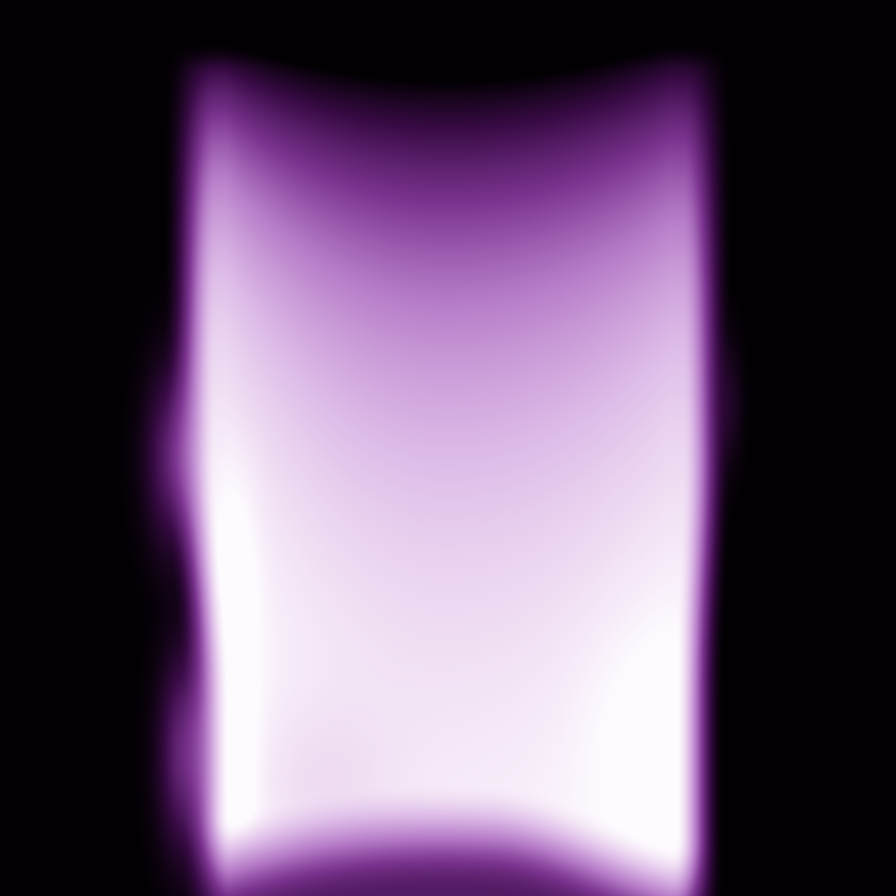
Give the GLSL for this background, as a WebGL 2 fragment shader.

```glsl
#version 300 es
precision highp float;
// Draws a glowing violet-white column of light with bright sides on black.

uniform vec2 u_resolution;
out vec4 fragColor;

const vec3 NIGHT = vec3(0.008, 0.0, 0.01);
const vec3 PLUM = vec3(0.22, 0.04, 0.27);
const vec3 VIOLET = vec3(0.48, 0.20, 0.56);
const vec3 ORCHID = vec3(0.71, 0.48, 0.78);
const vec3 LILAC = vec3(0.87, 0.74, 0.91);
const vec3 PEARL = vec3(0.95, 0.89, 0.96);
const vec3 WHITE = vec3(0.995, 0.985, 1.0);

// Linear position of v between a and b, clamped
float ramp(float a, float b, float v) {
    return clamp((v - a) / (b - a), 0.0, 1.0);
}

// Soft elliptical spot
float glow(vec2 p, vec2 center, vec2 radius) {
    vec2 q = (p - center) / radius;
    return exp(-dot(q, q));
}

// Maps heat to colour, from black through violet to white
vec3 heatColor(float heat) {
    vec3 c = mix(NIGHT, PLUM, ramp(0.0, 0.18, heat));
    c = mix(c, VIOLET, ramp(0.18, 0.40, heat));
    c = mix(c, ORCHID, ramp(0.40, 0.60, heat));
    c = mix(c, LILAC, ramp(0.60, 0.80, heat));
    c = mix(c, PEARL, ramp(0.80, 0.92, heat));
    return mix(c, WHITE, ramp(0.92, 1.0, heat));
}

// Heat grows downward from the top, sooner and faster near the sides
float bowl(vec2 p, float side) {
    float start = mix(0.091, 0.046, side);
    float sideReach = mix(0.163, 0.215, step(0.5, p.x));
    float reach = mix(0.267, sideReach, side);
    float depth = max(1.0 - p.y - start, 0.0);
    return 1.0 - exp(-depth / reach);
}

// Dark arch along the bottom
float floorFade(vec2 p, float side) {
    float rim = mix(0.063, 0.026, side) - 0.026 * smoothstep(0.55, 0.74, p.x);
    return 1.0 - 0.72 * smoothstep(-0.065, 0.059, rim - p.y);
}

void main() {
    vec2 p = gl_FragCoord.xy / u_resolution;
    float offset = (p.x - 0.5) / 0.247;
    float side = min(offset * offset, 1.0);

    // Soft side walls, which lean inward lower down
    float low = 1.0 - smoothstep(0.22, 0.505, p.y);
    float leftWall = smoothstep(0.182, 0.241, p.x - 0.018 * low);
    float rightWall = 1.0 - smoothstep(0.762, 0.818, p.x + 0.010 * low);
    float walls = leftWall * rightWall;
    float top = 1.0 - smoothstep(0.920, 0.961, p.y);

    // Body, bright streak on the left and hot spot on the right
    float heat = bowl(p, side);
    heat -= 0.07 * glow(p, vec2(0.35, 0.12), vec2(0.09, 0.10));
    float streak = smoothstep(0.04, 0.11, p.y) * (1.0 - smoothstep(0.30, 0.58, p.y));
    heat += 0.10 * streak * glow(p, vec2(0.263, p.y), vec2(0.026, 1.0));
    heat += 0.08 * glow(p, vec2(0.745, 0.18), vec2(0.09, 0.15));
    heat = min(heat, 1.02) * walls * top * floorFade(p, side);

    // Faint halos outside the walls
    float halo = 0.32 * glow(p, vec2(0.195, 0.49), vec2(0.030, 0.100));
    halo += 0.35 * glow(p, vec2(0.207, 0.16), vec2(0.028, 0.110));
    halo += 0.10 * glow(p, vec2(0.815, 0.55), vec2(0.013, 0.070));
    heat += halo * (1.0 - walls);

    fragColor = vec4(heatColor(heat), 1.0);
}
```
